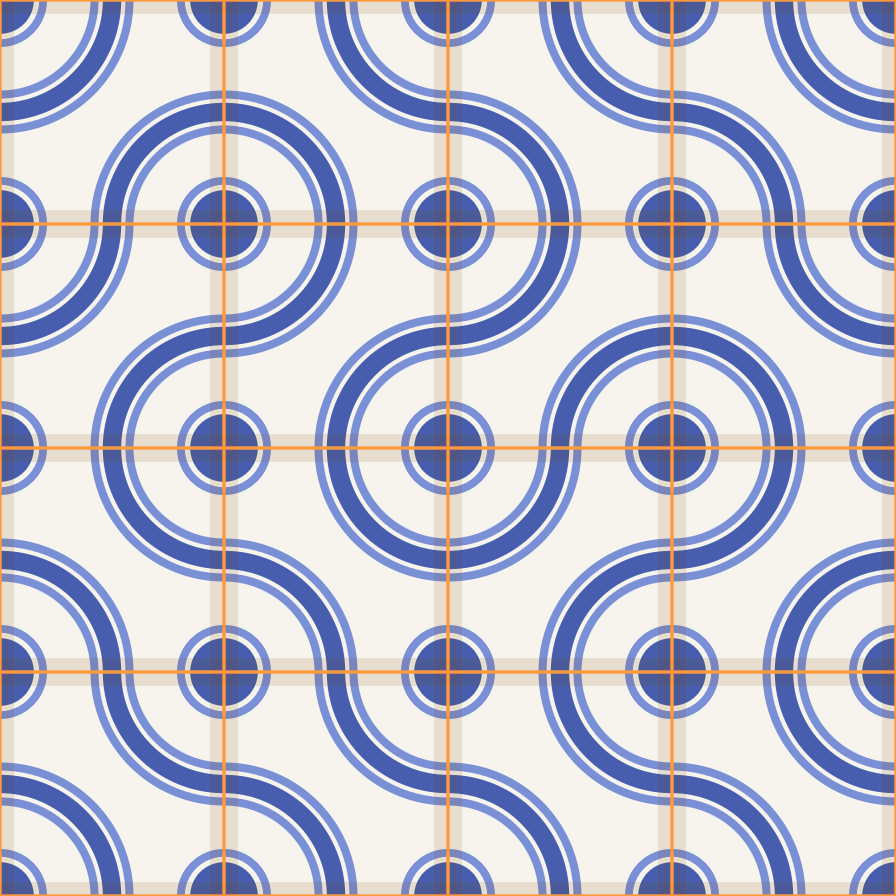
Give the GLSL for this pattern, as a Shadertoy shader.

```glsl
const float TILES = 4.0;             // tiles across and down
const int FLIPPED_TILES = 0x17C0;    // one bit per tile, lower left first

// Lengths in tile widths
const float ARC_RADIUS = 0.5;
const float ARC_CORE = 0.041;        // half widths measured from the arc's centre line
const float ARC_GAP = 0.060;
const float ARC_EDGE = 0.096;
const float DOT_CORE = 0.151;        // radii
const float DOT_GAP = 0.175;
const float DOT_EDGE = 0.210;
const float BAND_HALF = 0.0625;
const float LINE_HALF = 0.0075;

const vec3 CREAM = vec3(0.967, 0.952, 0.930);
const vec3 LIGHT_BLUE = vec3(0.475, 0.565, 0.840);
const vec3 DARK_BLUE = vec3(0.275, 0.370, 0.680);
const vec3 BAND_TINT = vec3(0.45, 0.25, 0.0);
const vec3 ORANGE = vec3(1.0, 0.60, 0.24);
const float BAND_OPACITY = 0.12;

// Coverage of the region within limit, softened over one pixel
float inside(float dist, float limit, float pixel) {
    return clamp((limit - dist) / pixel + 0.5, 0.0, 1.0);
}

// Light outline, cream gap and dark core, painted from the outside in
vec3 paintStripes(vec3 base, float dist, vec3 limits, float pixel) {
    base = mix(base, LIGHT_BLUE, inside(dist, limits.x, pixel));
    base = mix(base, CREAM, inside(dist, limits.y, pixel));
    return mix(base, DARK_BLUE, inside(dist, limits.z, pixel));
}

bool isFlipped(vec2 cell) {
    ivec2 id = ivec2(cell) & 3;
    return ((FLIPPED_TILES >> (id.x + 4 * id.y)) & 1) == 1;
}

void mainImage(out vec4 fragColor, in vec2 fragCoord) {
    float pixel = TILES / min(iResolution.x, iResolution.y);
    vec2 grid = fragCoord * pixel;
    vec2 local = fract(grid);
    vec2 edge = min(local, 1.0 - local);

    // Two quarter arcs around opposite corners
    if (isFlipped(floor(grid))) local.x = 1.0 - local.x;
    float corner = min(length(local), length(1.0 - local));
    float arc = abs(corner - ARC_RADIUS);
    vec3 color = paintStripes(CREAM, arc, vec3(ARC_EDGE, ARC_GAP, ARC_CORE), pixel);

    // Ringed dot on every corner
    color = paintStripes(color, length(edge), vec3(DOT_EDGE, DOT_GAP, DOT_CORE), pixel);

    // Translucent bands, doubled where they cross
    color = mix(color, BAND_TINT, BAND_OPACITY * inside(edge.x, BAND_HALF, pixel));
    color = mix(color, BAND_TINT, BAND_OPACITY * inside(edge.y, BAND_HALF, pixel));

    // Thin grid lines
    color = mix(color, ORANGE, inside(min(edge.x, edge.y), LINE_HALF, pixel));

    fragColor = vec4(color, 1.0);
}
```
